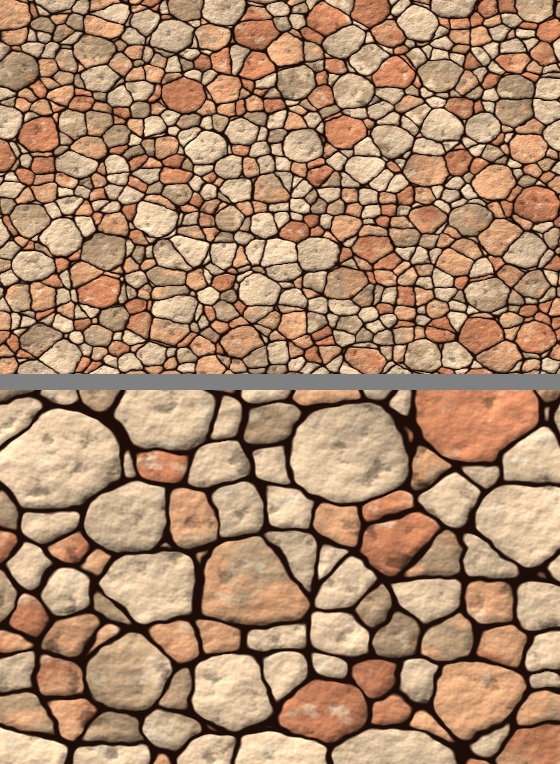
Top, the full canvas; bottom, a detail of the centre.
Write a Shadertoy shader that draws this texture.

```glsl
const float ROWS = 26.0;
const float STONE_ASPECT = 1.25;
const vec2 LIGHT = vec2(-0.45, 0.89);

const vec3 CREAM = vec3(0.90, 0.78, 0.64);
const vec3 TAN = vec3(0.73, 0.61, 0.48);
const vec3 ORANGE = vec3(0.88, 0.66, 0.49);
const vec3 RUST = vec3(0.81, 0.53, 0.38);
const vec3 LICHEN = vec3(0.93, 0.86, 0.75);
const vec3 CREVICE = vec3(0.11, 0.05, 0.03);

struct Stone {
    vec2 seed;
    vec2 id;
    vec2 outward;
    float edge;
};

vec2 hash2(vec2 p) {
    vec3 q = fract(p.xyx * vec3(0.1031, 0.1030, 0.0973));
    q += dot(q, q.yzx + 33.33);
    return fract((q.xx + q.yz) * q.zy);
}

float cornerSlope(vec2 corner, vec2 offset) {
    return dot(hash2(corner) * 2.0 - 1.0, offset);
}

float gradientNoise(vec2 p) {
    vec2 i = floor(p), f = fract(p);
    vec2 u = f * f * f * (f * (f * 6.0 - 15.0) + 10.0);
    vec2 e = vec2(1.0, 0.0);
    float low = mix(cornerSlope(i, f), cornerSlope(i + e, f - e), u.x);
    float high = mix(cornerSlope(i + e.yx, f - e.yx), cornerSlope(i + 1.0, f - 1.0), u.x);
    return mix(low, high, u.y);
}

float fbm(vec2 p) {
    float sum = 0.0, amplitude = 1.0;
    for (int i = 0; i < 4; i++) {
        sum += amplitude * gradientNoise(p);
        p = mat2(1.6, 1.2, -1.2, 1.6) * p + 17.3;
        amplitude *= 0.5;
    }
    return sum;
}

vec2 warp(vec2 p, float frequency, float amount) {
    vec2 q = p * frequency;
    return p + amount * vec2(gradientNoise(q), gradientNoise(q + 43.7));
}

// Seed position in xy, squared radius in z; a few seeds grow into large stones
vec3 stoneSeed(vec2 cell) {
    float radius = 0.12 + 1.2 * pow(hash2(cell + 71.0).x, 3.5);
    return vec3(cell + 0.1 + 0.8 * hash2(cell), radius * radius);
}

float power(vec2 p, vec3 seed) {
    vec2 d = p - seed.xy;
    return dot(d, d) - seed.z;
}

// Power diagram with rounded corners and a blended edge direction
Stone findStone(vec2 p, float sharpness) {
    vec2 base = floor(p), id = base;
    vec3 own = vec3(0.0);
    float best = 1e5;
    for (int y = -2; y <= 2; y++)
    for (int x = -2; x <= 2; x++) {
        vec2 cell = base + vec2(x, y);
        vec3 seed = stoneSeed(cell);
        float value = power(p, seed);
        if (value < best) { best = value; own = seed; id = cell; }
    }
    float total = 1e-6;
    vec2 outward = vec2(0.0);
    for (int y = -2; y <= 2; y++)
    for (int x = -2; x <= 2; x++) {
        vec3 seed = stoneSeed(base + vec2(x, y));
        vec2 gap = seed.xy - own.xy;
        float span = length(gap);
        if (span < 0.001) continue;
        float weight = exp(-sharpness * (power(p, seed) - best) / (2.0 * span));
        total += weight;
        outward += weight * gap / span;
    }
    return Stone(own.xy, id, outward / total, -log(total) / sharpness);
}

vec3 stoneColour(float pick) {
    vec3 c = mix(CREAM, TAN, smoothstep(0.34, 0.42, pick));
    c = mix(c, ORANGE, smoothstep(0.53, 0.61, pick));
    return mix(c, RUST, smoothstep(0.76, 0.86, pick));
}

void mainImage(out vec4 fragColor, in vec2 fragCoord) {
    float pixel = ROWS / iResolution.y;
    vec2 p = fragCoord * pixel / vec2(STONE_ASPECT, 1.0) + 50.0;
    vec2 bent = warp(warp(p, 1.2, 0.16), 3.7, 0.07);
    Stone stone = findStone(bent, 20.0);
    vec2 look = hash2(stone.id + 19.0), tilt = hash2(stone.id + 37.0) - 0.5;

    // Mineral patches and lichen
    vec2 grain = p * 1.7 + look * 60.0;
    float rough = fbm(grain);
    float patches = fbm(p * 0.8 + look.yx * 40.0);
    vec3 colour = stoneColour(look.x + 0.22 * patches);
    colour = mix(colour, LICHEN, 0.55 * smoothstep(0.22, 0.5, fbm(grain * 0.9 + 90.0)));

    // Rough sunlit face, tilted as a whole
    float relief = rough - fbm(grain + LIGHT * 0.09);
    float shade = 0.90 + 0.16 * look.y + 0.9 * relief + 0.22 * dot(bent - stone.seed, tilt);
    shade *= 1.0 - 0.28 * (1.0 - smoothstep(-0.55, -0.22, rough));

    // Bright upper rims, dark undersides
    float facing = dot(stone.outward, LIGHT);
    float gap = 0.03 + 0.05 * gradientNoise(p * 1.9 + 7.0) - 0.025 * facing;
    float rim = 1.0 - smoothstep(gap, gap + 0.22, stone.edge);
    shade += rim * (facing > 0.0 ? 0.10 * facing : 0.36 * facing) - 0.07 * rim;

    // Deep shadowed joints
    float face = smoothstep(gap - 0.6 * pixel, gap + 0.6 * pixel + 0.03, stone.edge);
    colour = mix(CREVICE, colour * max(shade, 0.2), face);
    fragColor = vec4(clamp(colour, 0.0, 1.0), 1.0);
}
```
